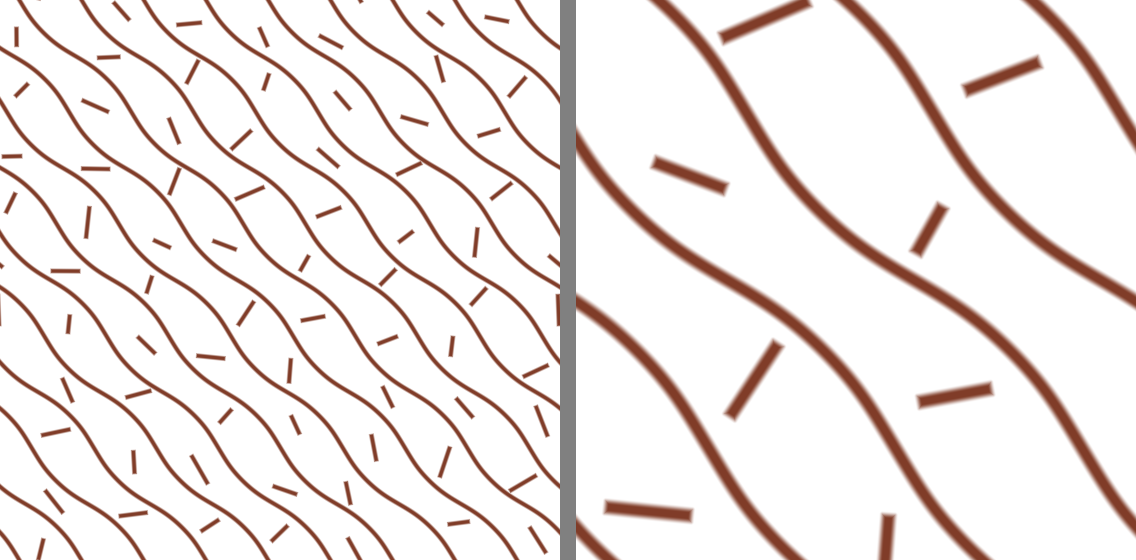
Left, the full canvas; right, a detail of the centre.
Give the GLSL for this pattern, as a WebGL 2 fragment shader.

```glsl
#version 300 es
precision highp float;
// Seamless tile of nine wavy diagonal lines with short random dashes between them.
// Every line is one path x = f(y), shifted sideways; each channel between two lines
// is cut into staggered cells holding one dash, set by a hash of the wrapped cell.

uniform vec2 u_resolution;
out vec4 outColor;

const vec3 PAPER = vec3(1.0);
const vec3 INK = vec3(0.50, 0.235, 0.155);

const float LINES = 9.0;            // lines across and down
const float WAVES = 5.0;            // waves along a line
const float LINE_OFFSET = 0.0345;   // where the first line meets the top edge
const float SWAY = 0.0158;          // sideways swing of a line
const float CREASE = 0.037;         // third harmonic, tightens the bends
const float STROKE = 0.0073;        // width of lines and dashes

const float DASHES = 8.0;           // dashes along each channel
const float DASH_PHASE = 0.826;     // start of the first dash cell
const float STAGGER = 2.0 / LINES;  // cell shift from channel to channel
const vec2 DASH_LENGTH = vec2(0.032, 0.060);
const vec2 DASH_JITTER = vec2(0.013, 0.030);
const float SOFTNESS = 0.0022;      // half width of the edge blend

const float PI = 3.14159;

vec4 hash42(vec2 p) {
    vec4 q = fract(p.xyxy * vec4(0.1031, 0.1030, 0.0973, 0.1099));
    q += dot(q, q.wzxy + 33.33);
    return fract((q.xxyz + q.yzzw) * q.zywx);
}

float wave(float y) {
    float a = 2.0 * PI * WAVES * y;
    return SWAY * (sin(a) + CREASE * sin(3.0 * a));
}

// Horizontal position of the first line; the inner shift evens out both bends.
float linePath(float y) {
    return y + LINE_OFFSET - wave(y - 0.5 * wave(y));
}

float lineDistance(vec2 p) {
    const float STEP = 0.001;
    float slope = (linePath(p.y + STEP) - linePath(p.y - STEP)) / (2.0 * STEP);
    float across = (p.x - linePath(p.y)) * LINES;
    float gap = abs(fract(across + 0.5) - 0.5) / LINES;
    return gap / sqrt(1.0 + slope * slope) - 0.5 * STROKE;
}

float boxDistance(vec2 p, vec2 halfSize) {
    vec2 d = abs(p) - halfSize;
    return length(max(d, 0.0)) + min(max(d.x, d.y), 0.0);
}

float dashDistance(vec2 p) {
    // Channel and cell, wrapped so the tile stays seamless
    float channel = floor((p.x - linePath(p.y)) * LINES);
    float wrapped = mod(channel, LINES);
    float phase = DASH_PHASE + STAGGER * wrapped;
    float cell = floor(p.y * DASHES - phase + 0.5);
    vec4 rnd = hash42(vec2(wrapped, mod(cell, DASHES)) + 7.0);

    // Centre of the dash, following the middle of its channel
    vec2 jitter = (rnd.xy - 0.5) * DASH_JITTER;
    vec2 centre;
    centre.y = (cell + phase) / DASHES + jitter.y;
    centre.x = linePath(centre.y) + (channel + 0.5) / LINES + jitter.x;

    // Random turn and length
    float angle = PI * rnd.z;
    vec2 along = vec2(cos(angle), sin(angle));
    vec2 q = p - centre;
    vec2 local = vec2(dot(q, along), dot(q, vec2(-along.y, along.x)));
    float dashLength = mix(DASH_LENGTH.x, DASH_LENGTH.y, rnd.w);
    return boxDistance(local, 0.5 * vec2(dashLength, STROKE));
}

void main() {
    // Canvas units, with y running down from the top edge
    vec2 p = gl_FragCoord.xy / u_resolution;
    p.y = 1.0 - p.y;

    float edge = max(SOFTNESS, 0.75 / min(u_resolution.x, u_resolution.y));
    float d = min(lineDistance(p), dashDistance(p));
    float ink = 1.0 - smoothstep(-edge, edge, d);
    outColor = vec4(mix(PAPER, INK, ink), 1.0);
}
```
